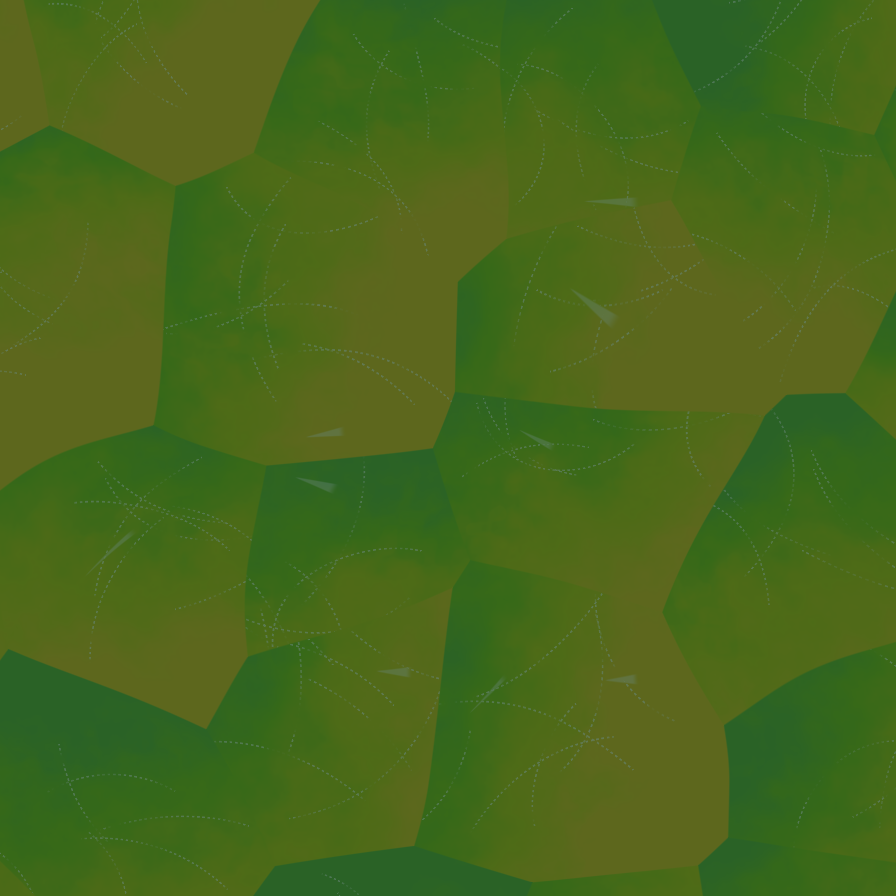
Write a three.js fragment shader that draws this texture.

```glsl
varying vec2 vUv;

const float CELLS = 3.7;
const float TAU = 6.2831853;
const vec3 TEAL = vec3(0.165, 0.385, 0.15);
const vec3 GREEN = vec3(0.21, 0.41, 0.095);
const vec3 MOSS = vec3(0.305, 0.418, 0.09);
const vec3 OLIVE = vec3(0.365, 0.405, 0.115);
const vec3 SILVER = vec3(0.40, 0.52, 0.46);

float hash(vec2 p) {
  vec3 q = fract(p.xyx * 0.1031);
  q += dot(q, q.yzx + 33.33);
  return fract((q.x + q.y) * q.z);
}

vec2 hash2(vec2 p) {
  return vec2(hash(p + 17.3), hash(p + 71.9));
}

float noise(vec2 p) {
  vec2 i = floor(p);
  vec2 f = fract(p);
  f = f * f * (3.0 - 2.0 * f);
  float low = mix(hash(i), hash(i + vec2(1.0, 0.0)), f.x);
  float high = mix(hash(i + vec2(0.0, 1.0)), hash(i + 1.0), f.x);
  return mix(low, high, f.y);
}

float fbm(vec2 p) {
  return 0.55 * noise(p) + 0.28 * noise(p * 2.1 + 9.7) + 0.17 * noise(p * 4.4 + 23.1);
}

vec2 cellCenter(vec2 id) {
  return id + 0.5 + 0.75 * (hash2(id) - 0.5);
}

vec3 ramp(float tone) {
  vec3 color = mix(TEAL, GREEN, smoothstep(-0.05, 0.33, tone));
  color = mix(color, MOSS, smoothstep(0.24, 0.64, tone));
  return mix(color, OLIVE, smoothstep(0.58, 1.0, tone));
}

// Soft-edged leafy patches
float leaves(vec2 p) {
  return smoothstep(0.4, 0.6, noise(p)) + 0.7 * smoothstep(0.4, 0.6, noise(p * 1.9 + 31.0)) - 0.85;
}

// Each cell fades from green to olive, towards the lower right
vec3 cellColor(vec2 p, vec2 id) {
  float angle = -mix(0.1, 1.5, hash(id + 5.2));
  float slope = dot(p - cellCenter(id), vec2(cos(angle), sin(angle)));
  float base = 0.57 + 0.5 * (hash(id + 41.7) - 0.5);
  float blotch = fbm(p * 2.6 + id * 3.1) - 0.5;
  float patches = leaves(p * 9.0 + id) * smoothstep(0.3, 0.7, noise(p * 2.2 + 60.0));
  float grain = fbm(p * 16.0 + id) - 0.5;
  return ramp(base + 0.85 * slope + 0.5 * blotch + 0.055 * patches + 0.12 * grain);
}

// Fine dotted arc around a center
float dottedArc(vec2 d, float radius, float start, float span) {
  float angle = mod(atan(d.y, d.x) - start, TAU);
  float line = 1.0 - smoothstep(0.001, 0.0055, abs(length(d) - radius));
  float along = angle * radius;
  float dots = smoothstep(0.4, 0.6, abs(fract(along * 46.0) - 0.5) * 2.0);
  float strength = smoothstep(0.1, 0.7, noise(vec2(along * 16.0, start * 9.0)));
  return line * dots * strength * (1.0 - smoothstep(span - 0.02, span, angle));
}

// Thin wedge that widens along its length
float sliver(vec2 d, float angle, float size, float width) {
  vec2 axis = vec2(cos(angle), sin(angle));
  float along = dot(d, axis) / size;
  float across = abs(dot(d, vec2(-axis.y, axis.x)));
  float inside = 1.0 - smoothstep(-0.004, 0.004, across - width * along);
  return inside * smoothstep(0.0, 0.1, along) * (1.0 - smoothstep(0.8, 1.0, along));
}

float cellMarks(vec2 q, vec2 id) {
  float marks = 0.0;
  for (int i = 0; i < 7; i++) {
    vec2 seed = id + 13.7 * float(i + 1);
    float radius = mix(0.35, 1.0, hash(seed + 2.1));
    float start = TAU * hash(seed + 4.3);
    float span = mix(0.5, 1.0, hash(seed + 6.7)) / radius;
    // The arc's middle stays near the cell center
    float middle = start + 0.5 * span;
    vec2 place = (hash2(seed) - 0.5) * 0.8 - radius * vec2(cos(middle), sin(middle));
    marks = max(marks, 0.6 * dottedArc(q - place, radius, start, span));
  }
  for (int i = 0; i < 2; i++) {
    vec2 seed = id + 29.3 * float(i + 1);
    vec2 spot = (hash2(seed + 90.4) - 0.5) * 0.9;
    float tilt = mix(-0.6, 0.9, hash(seed + 23.8));
    float size = mix(0.12, 0.28, hash(seed + 31.6));
    float width = mix(0.004, 0.024, hash(seed + 11.9));
    float present = step(0.5, hash(seed + 57.1));
    marks = max(marks, 0.4 * present * sliver(q - spot, tilt, size, width));
  }
  return marks;
}

void main() {
  // Gently bent cell borders
  vec2 p = vUv * CELLS + vec2(3.0, 8.0);
  p += 0.16 * (vec2(noise(p * 1.3), noise(p * 1.3 + 40.0)) - 0.5);
  // Two nearest cells, as center distance and id
  vec3 near = vec3(100.0, 0.0, 0.0);
  vec3 next = near;
  for (int i = 0; i < 9; i++) {
    vec2 id = floor(p) + vec2(mod(float(i), 3.0), floor(float(i) / 3.0)) - 1.0;
    vec3 cell = vec3(distance(p, cellCenter(id)), id);
    if (cell.x < near.x) { next = near; near = cell; }
    else if (cell.x < next.x) next = cell;
  }
  // Crisp smoothed border, then the marks on top
  float gap = distance(cellCenter(near.yz), cellCenter(next.yz));
  float border = (next.x * next.x - near.x * near.x) / (2.0 * gap);
  float cover = smoothstep(-0.004, 0.004, border);
  vec3 color = mix(cellColor(p, next.yz), cellColor(p, near.yz), cover);
  color = mix(color, SILVER, cover * cellMarks(p - cellCenter(near.yz), near.yz));
  gl_FragColor = vec4(color, 1.0);
}
```
